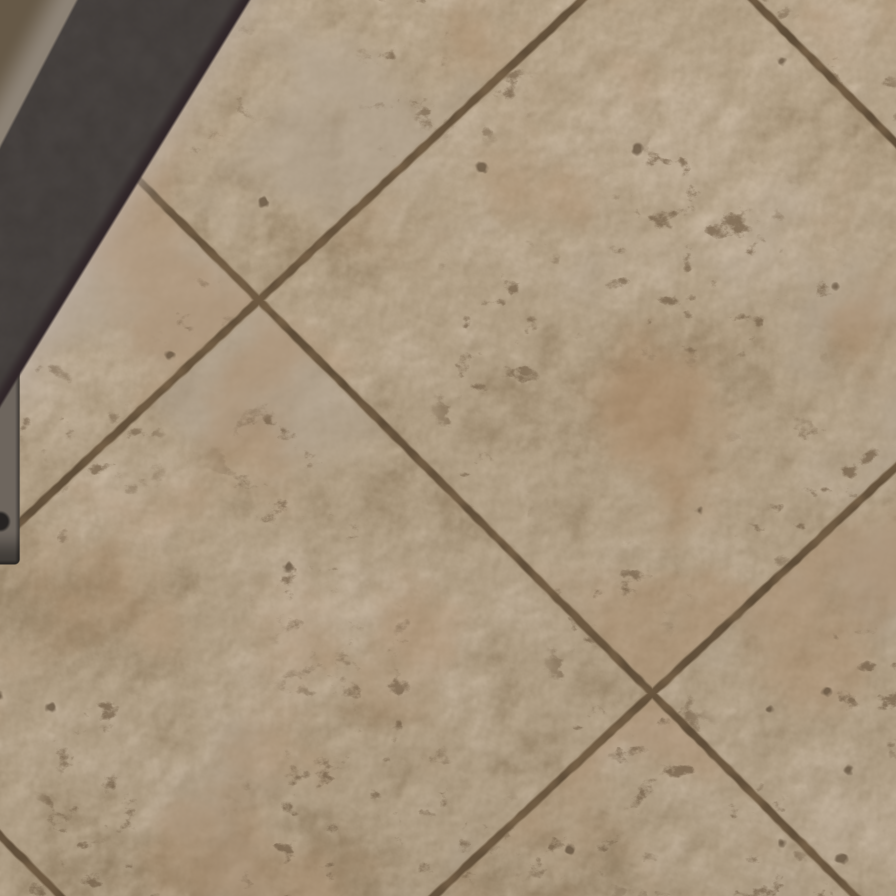
A Shadertoy shader for this texture:

```glsl
// Beige stone floor tiles laid diagonally, with thin brown grout and pitted wear.
// A skewed lattice gives the tiles, layered value noise the stone, and
// half-plane distances the dark metal beam and its foot at the upper left.

#define CROSSING vec2(0.289, 0.665)   // a grout crossing
#define EDGE_A vec2(0.439, -0.439)    // tile edge running down right
#define EDGE_B vec2(0.4596, 0.427)    // tile edge running up right
#define GROUT_HALF 0.0036
#define STONE_DARK vec3(0.615, 0.540, 0.435)
#define STONE_MID vec3(0.685, 0.615, 0.515)
#define STONE_LIGHT vec3(0.735, 0.668, 0.580)
#define GROUT vec3(0.410, 0.335, 0.245)
#define PIT vec3(0.430, 0.350, 0.260)
#define RUST vec3(0.660, 0.535, 0.410)
#define BEAM vec3(0.270, 0.250, 0.240)
#define FOOT vec3(0.430, 0.400, 0.370)

float hash(vec2 p) {
    vec3 q = fract(vec3(p.xyx) * 0.1031);
    q += dot(q, q.yzx + 33.33);
    return fract((q.x + q.y) * q.z);
}

float noise(vec2 p) {
    vec2 i = floor(p), f = fract(p);
    f = f * f * (3.0 - 2.0 * f);
    return mix(mix(hash(i), hash(i + vec2(1, 0)), f.x),
               mix(hash(i + vec2(0, 1)), hash(i + vec2(1, 1)), f.x), f.y);
}

float fbm(vec2 p) {
    float sum = 0.0, amp = 0.5;
    for (int i = 0; i < 5; i++) {
        sum += amp * noise(p);
        p = mat2(1.6, 1.2, -1.2, 1.6) * p + 17.3;
        amp *= 0.5;
    }
    return sum;
}

// Signed distance to the line a-b, positive on its right when going from a to b
float side(vec2 p, vec2 a, vec2 b) {
    vec2 d = normalize(b - a);
    return dot(p - a, vec2(d.y, -d.x));
}

// One round pit in some cells of a jittered grid
float roundPits(vec2 p, float aa) {
    vec2 cell = floor(p * 12.0);
    vec2 center = 0.25 + 0.5 * vec2(hash(cell + 3.1), hash(cell + 8.7));
    float radius = mix(0.002, 0.005, hash(cell + 21.0));
    float d = length(p - (cell + center) / 12.0) + 0.003 * (noise(p * 220.0) - 0.5);
    return step(0.80, hash(cell + 5.0)) * (1.0 - smoothstep(radius - aa, radius + aa + 0.002, d));
}

vec3 stone(vec2 uv, vec2 tile, float aa) {
    vec2 p = uv + 7.0 * vec2(hash(tile + 40.0), hash(tile + 60.0)) + 10.0;

    // Broad clouds, then small flakes lit from the upper left
    float cloud = fbm(p * 7.0);
    float flakes = fbm(p * 34.0);
    float relief = flakes - fbm((p + vec2(-0.004, 0.005)) * 34.0);
    float tone = 0.52 + 1.0 * (cloud - 0.48) + 0.7 * (flakes - 0.48);
    vec3 col = mix(STONE_DARK, STONE_MID, smoothstep(0.05, 0.5, tone));
    col = mix(col, STONE_LIGHT, smoothstep(0.45, 0.95, tone));
    col += 0.13 * relief + 0.022 * (noise(p * 190.0) - 0.5);

    // Cool pale patches and warm stains
    col = mix(col, vec3(0.69, 0.635, 0.565), 0.6 * smoothstep(0.5, 0.72, fbm(p * 5.0 + 31.0)));
    col = mix(col, RUST, 0.4 * smoothstep(0.54, 0.75, fbm(p * 6.0 + 57.0)));
    float stain = length((uv - vec2(0.735, 0.53)) * vec2(1.0, 0.85)) + 0.10 * (fbm(p * 18.0) - 0.5);
    col = mix(col, RUST, 0.6 * (1.0 - smoothstep(0.015, 0.11, stain)));

    // Clustered ragged pits and scattered round ones
    float cluster = smoothstep(0.38, 0.68, noise(p * 9.0 + 4.0));
    float ragged = smoothstep(0.64, 0.79, fbm(p * vec2(40.0, 52.0) + 90.0));
    col = mix(col, PIT, 0.65 * ragged * cluster);
    return mix(col, PIT * 0.85, 0.7 * roundPits(p, aa));
}

void mainImage(out vec4 fragColor, in vec2 fragCoord) {
    vec2 uv = fragCoord / iResolution.xy;
    float aa = 1.0 / iResolution.y;

    // Tile lattice and distance to the nearest grout line
    vec2 grid = inverse(mat2(EDGE_A, EDGE_B)) * (uv - CROSSING);
    vec2 gap = abs(grid - round(grid)) * vec2(length(EDGE_A), length(EDGE_B));
    float d = min(gap.x, gap.y) + 0.0012 * (noise(uv * 110.0) - 0.5);
    vec3 col = stone(uv, floor(grid), aa);
    col *= 1.0 + 0.035 * (uv.y - 0.5);
    col = mix(col, STONE_DARK, 0.4 * (1.0 - smoothstep(0.003, 0.009, d)));
    vec3 grout = GROUT * (0.88 + 0.24 * noise(uv * 70.0));
    col = mix(col, grout, 1.0 - smoothstep(GROUT_HALF - aa, GROUT_HALF + aa + 0.0012, d));

    // Foot with a dark rounded end and bolt
    vec2 q = abs(uv - vec2(0.0, 0.49)) - vec2(0.016, 0.114);
    float foot = length(max(q, 0.0)) + min(max(q.x, q.y), 0.0) - 0.006;
    vec3 metal = FOOT * mix(0.6, 1.0, smoothstep(0.375, 0.41, uv.y));
    metal = mix(metal, BEAM * 0.55, 1.0 - smoothstep(0.008, 0.013, length(uv - vec2(0.0, 0.418))));
    metal *= 1.0 - 0.4 * smoothstep(-0.006, 0.0, foot);
    col = mix(col, metal, 1.0 - smoothstep(-aa, aa, foot));

    // Slanted beam: pale fringe outside, darker rim inside, worn strip beyond
    float right = side(uv, vec2(0.0, 0.546), vec2(0.279, 1.0));
    float left = side(uv, vec2(0.0, 0.838), vec2(0.085, 1.0));
    col = mix(col, vec3(0.73, 0.68, 0.64), 0.55 * exp(-max(right, 0.0) * 55.0) * step(0.0, foot));
    vec3 beam = BEAM + 0.035 * (fbm(uv * 60.0) - 0.5);
    beam = mix(beam, vec3(0.19, 0.15, 0.16), smoothstep(-0.018, -0.003, right));
    vec3 strip = mix(vec3(0.40, 0.35, 0.28), vec3(0.55, 0.51, 0.46), smoothstep(-0.045, -0.006, left));
    beam = mix(strip, beam, smoothstep(-aa, aa + 0.002, left));
    col = mix(col, beam, 1.0 - smoothstep(-aa - 0.001, aa + 0.001, right));

    fragColor = vec4(clamp(col, 0.0, 1.0), 1.0);
}
```
